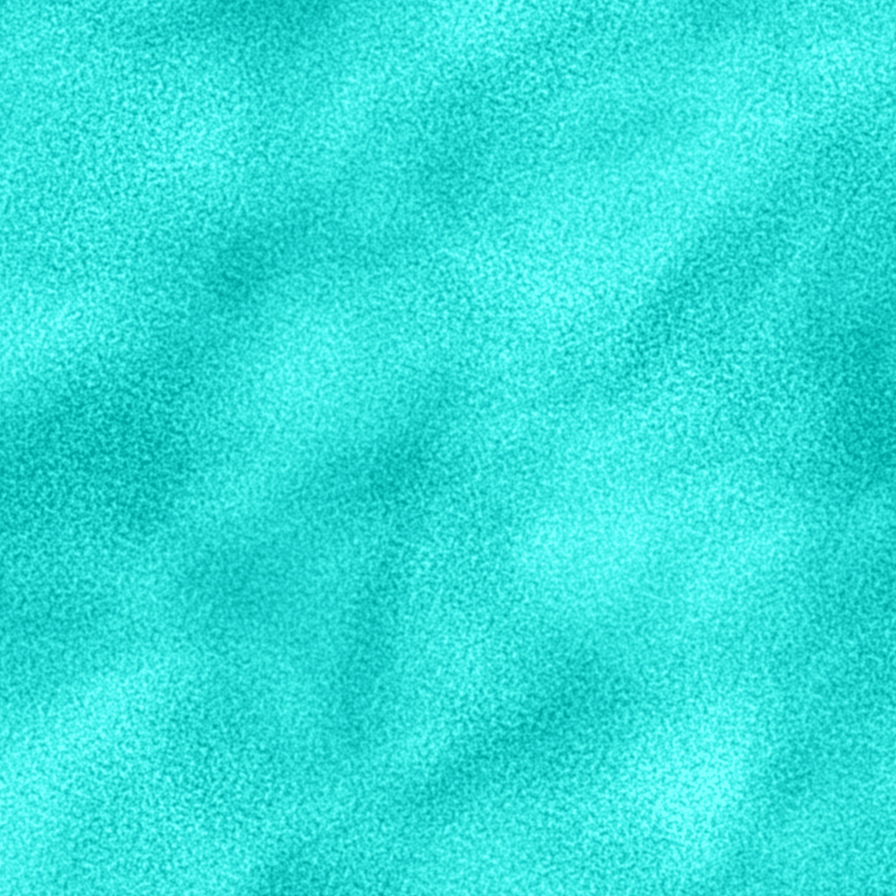
Give the GLSL for this texture, as a Shadertoy shader.

```glsl
#define ABYSS vec3(0.00, 0.66, 0.64)
#define DEEP  vec3(0.05, 0.74, 0.72)
#define TEAL  vec3(0.11, 0.81, 0.79)
#define AQUA  vec3(0.18, 0.87, 0.85)
#define CYAN  vec3(0.25, 0.93, 0.90)
#define PALE  vec3(0.35, 0.97, 0.96)
#define FROST vec3(0.48, 1.00, 0.99)
#define CLOUD_SCALE 3.6
#define CLOUD_GAIN 2.8
#define GRAIN_SCALE 155.0
#define GRAIN_GAIN 2.7
#define DRIFT_ANGLE 0.75

mat2 rotation(float angle) {
    float c = cos(angle), s = sin(angle);
    return mat2(c, s, -s, c);
}

// Unit gradient from an integer hash of the lattice cell
vec2 gradient(vec2 cell) {
    uvec2 q = uvec2(ivec2(cell)) * uvec2(1597u, 3812u + 1u);
    uint h = (q.x ^ (q.y * 7919u)) * 747796u + 28913u;
    h = (h ^ (h >> 15u)) * 739397u;
    h = (h ^ (h >> 13u)) * 915283u;
    h ^= h >> 16u;
    float angle = float(h & 65535u) / 65536.0 * 6.28319;
    return vec2(cos(angle), sin(angle));
}

float gradientNoise(vec2 p) {
    vec2 cell = floor(p), f = p - cell;
    vec2 w = f * f * f * (f * (f * 6.0 - 15.0) + 10.0);
    vec2 e = vec2(1.0, 0.0);
    float a = dot(gradient(cell), f);
    float b = dot(gradient(cell + e.xy), f - e.xy);
    float c = dot(gradient(cell + e.yx), f - e.yx);
    float d = dot(gradient(cell + e.xx), f - e.xx);
    return mix(mix(a, b, w.x), mix(c, d, w.x), w.y);
}

// Soft patches, slightly stretched along the rising diagonal
float clouds(vec2 uv) {
    vec2 p = rotation(-DRIFT_ANGLE) * uv * CLOUD_SCALE * vec2(0.8, 1.15) + 17.3;
    p += 0.35 * vec2(gradientNoise(p + 5.2), gradientNoise(p + 31.7));
    float sum = 0.0, amplitude = 1.0;
    for (int i = 0; i < 5; i++) {
        sum += amplitude * gradientNoise(p);
        p = rotation(0.9) * p * 2.03 + 11.4;
        amplitude *= 0.52;
    }
    return sum;
}

// Fine speckle in two rotated layers
float grain(vec2 uv) {
    vec2 p = uv * GRAIN_SCALE;
    return gradientNoise(rotation(0.4) * p + 3.7)
         + 0.75 * gradientNoise(rotation(1.1) * p * 1.6 + 71.2);
}

// Tone runs from about -2.7 to 2.7, with AQUA at zero
vec3 palette(float tone) {
    vec3 color = mix(ABYSS, DEEP, clamp(tone + 2.7, 0.0, 1.0));
    color = mix(color, TEAL, clamp((tone + 1.7) / 0.9, 0.0, 1.0));
    color = mix(color, AQUA, clamp((tone + 0.8) / 0.8, 0.0, 1.0));
    color = mix(color, CYAN, clamp(tone / 0.8, 0.0, 1.0));
    color = mix(color, PALE, clamp((tone - 0.8) / 0.9, 0.0, 1.0));
    return mix(color, FROST, clamp(tone - 1.7, 0.0, 1.0));
}

void mainImage(out vec4 fragColor, in vec2 fragCoord) {
    vec2 uv = fragCoord / iResolution.y;
    float roughness = 1.0 + 0.5 * gradientNoise(uv * 4.0 + 43.1);
    float tone = CLOUD_GAIN * clouds(uv) + GRAIN_GAIN * roughness * grain(uv);
    fragColor = vec4(palette(tone), 1.0);
}
```
